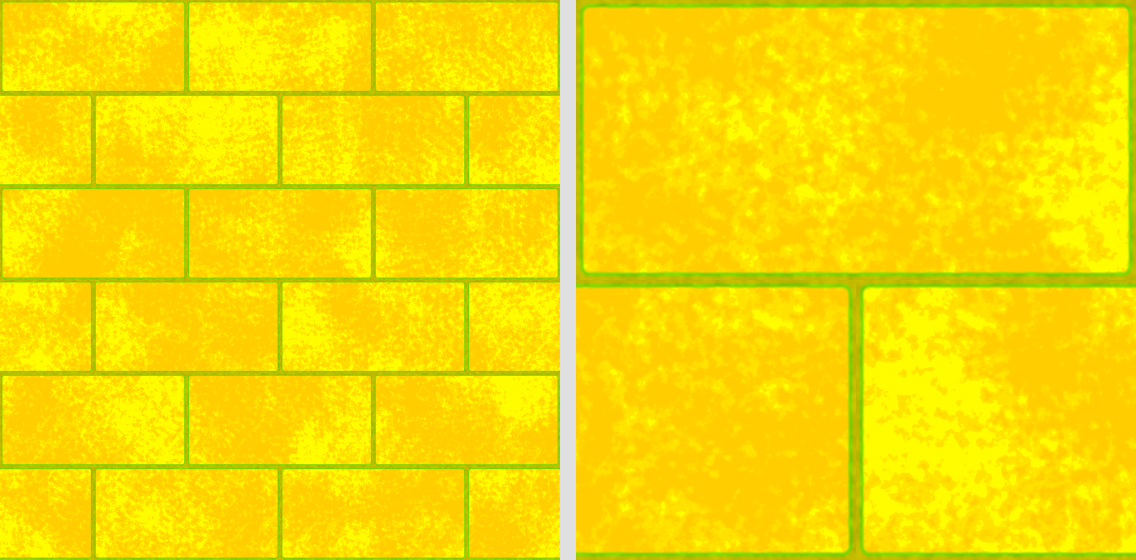
Left: the whole. Right: its middle third, enlarged.
Give the GLSL for this pattern, as a Shadertoy shader.

```glsl
// Running-bond wall of mottled yellow bricks with green rims and olive mortar.

const vec2 GRID = vec2(3.0, 6.0);       // bricks across, courses up
const float MORTAR_HALF = 0.0023;       // half width of a joint
const float RIM_WIDTH = 0.0021;
const float CORNER_RADIUS = 0.006;

const vec3 MORTAR = vec3(0.76, 0.73, 0.0);
const vec3 RIM = vec3(0.48, 0.83, 0.0);
const vec3 AMBER = vec3(1.0, 0.805, 0.0);
const vec3 GOLD = vec3(1.0, 0.89, 0.0);
const vec3 LEMON = vec3(1.0, 0.99, 0.0);

float hash(vec2 p) {
    return fract(sin(dot(p, vec2(127.1, 311.7))) * 43758.5453);
}

float valueNoise(vec2 p) {
    vec2 cell = floor(p);
    vec2 f = fract(p);
    f = f * f * (3.0 - 2.0 * f);
    float low = mix(hash(cell), hash(cell + vec2(1.0, 0.0)), f.x);
    float high = mix(hash(cell + vec2(0.0, 1.0)), hash(cell + 1.0), f.x);
    return mix(low, high, f.y);
}

// Each octave is turned to hide the noise lattice
float fbm(vec2 p, int octaves) {
    const mat2 TURN = mat2(0.8, 0.6, -0.6, 0.8);
    float sum = 0.0;
    float total = 0.0;
    float amplitude = 1.0;
    for (int i = 0; i < octaves; i++) {
        p = TURN * p;
        sum += amplitude * valueNoise(p);
        total += amplitude;
        amplitude *= 0.6;
        p = p * 2.03 + 17.3;
    }
    return sum / total;
}

float roundedBox(vec2 p, vec2 halfSize, float radius) {
    vec2 q = abs(p) - halfSize + radius;
    return length(max(q, 0.0)) + min(max(q.x, q.y), 0.0) - radius;
}

// Broad clouds broken up by fine grain
vec3 brickColor(vec2 p, vec2 seed) {
    vec2 origin = seed * 7.0 + 3.0;
    float cloud = fbm(p * 10.0 + origin, 3) - 0.5;
    float grain = fbm(p * 165.0 + origin * 5.0, 3) - 0.5;
    float tone = 0.5 + 1.05 * cloud + 0.95 * grain;
    vec3 color = mix(AMBER, GOLD, smoothstep(0.31, 0.58, tone));
    return mix(color, LEMON, smoothstep(0.60, 0.70, tone));
}

void mainImage(out vec4 fragColor, in vec2 fragCoord) {
    vec2 uv = fragCoord / iResolution.xy;
    float pixel = 1.0 / min(iResolution.x, iResolution.y);

    // Brick layout, with even courses shifted by half a brick
    vec2 wall = uv * GRID;
    float course = floor(wall.y);
    wall.x += 0.5 * (1.0 - mod(course, 2.0));
    vec2 id = vec2(mod(floor(wall.x), GRID.x), course);
    vec2 local = (fract(wall) - 0.5) / GRID;

    // Slightly worn outline
    float edge = roundedBox(local, 0.5 / GRID - MORTAR_HALF, CORNER_RADIUS);
    float wear = fbm(local * 190.0 + id * 9.0, 2) - 0.5;
    edge += 0.0009 * wear;

    // Face, soft rim and mortar
    vec3 color = brickColor(local, id);
    float soft = max(0.0011, 0.7 * pixel);
    float rim = smoothstep(-soft, soft, edge + RIM_WIDTH);
    float mortar = smoothstep(-soft, soft, edge);
    color = mix(color, RIM * (1.0 + 0.2 * wear), rim);
    color = mix(color, MORTAR * (1.0 + 0.15 * wear), mortar);

    fragColor = vec4(color, 1.0);
}
```
